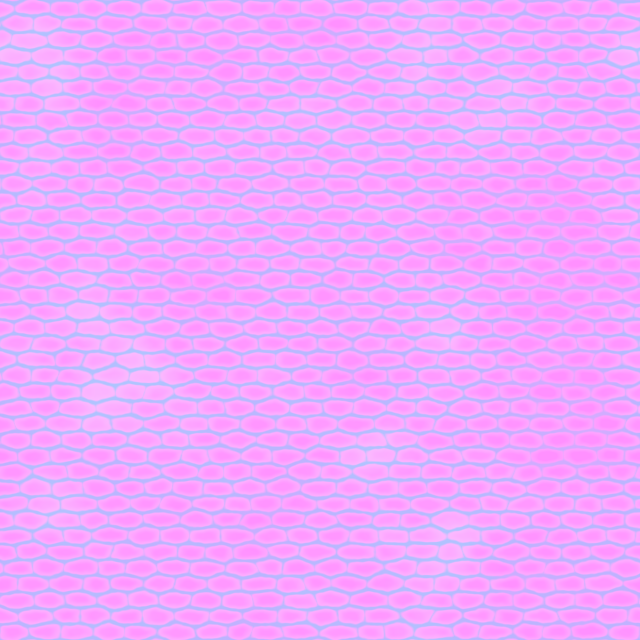
Give the GLSL for this texture map, as a WebGL 1 fragment shader.

```glsl
precision highp float;

// Pink masonry of flat, lens-shaped stones in 40 staggered courses of 20.
// Jittered Voronoi cells give the stones; bed gaps are wide, end joints thin.
// Tiling gradient noise roughens the edges and lays cloudy pale patches on top.

uniform vec2 u_resolution;

const vec2 GRID = vec2(20.0, 40.0);        // stones across, courses down
const vec2 JITTER = vec2(0.44, 0.16);      // site scatter, in cells
const float BED_GAP = 0.085;               // half gap between courses
const float JOINT_GAP = 0.002;             // half gap between stone ends
const float ROUNDING = 18.0;               // higher is sharper corners
const float EDGE_SOFT = 0.06;
const float EDGE_ROUGH = 0.05;
const float RIM_WIDTH = 0.32;
const float WARP = 0.09;
const float CLOUD_FREQ = 4.0;
const vec3 CORE = vec3(1.00, 0.565, 1.00);
const vec3 RIM = vec3(0.995, 0.68, 1.00);
const vec3 PALE = vec3(0.975, 0.76, 1.00);
const vec3 LAVENDER = vec3(0.76, 0.67, 1.00);
const vec3 SKY = vec3(0.67, 0.79, 1.00);

vec2 hash2(vec2 p) {
  vec3 q = fract(vec3(p.xyx) * vec3(0.1031, 0.1030, 0.0973));
  q += dot(q, q.yzx + 33.33);
  return fract((q.xx + q.yz) * q.zy);
}

float cornerSlope(vec2 cell, vec2 offset, vec2 period) {
  float angle = 6.2832 * hash2(mod(cell, period) + 17.0).x;
  return dot(vec2(cos(angle), sin(angle)), offset);
}

// Gradient noise that repeats after period cells, about -0.7 to 0.7.
float gradientNoise(vec2 p, vec2 period) {
  vec2 c = floor(p);
  vec2 f = p - c;
  vec2 u = f * f * f * (f * (f * 6.0 - 15.0) + 10.0);
  vec2 e = vec2(1.0, 0.0);
  float low = mix(cornerSlope(c, f, period), cornerSlope(c + e.xy, f - e.xy, period), u.x);
  float high = mix(cornerSlope(c + e.yx, f - e.yx, period), cornerSlope(c + e.xx, f - e.xx, period), u.x);
  return mix(low, high, u.y);
}

float clouds(vec2 uv) {
  float sum = 0.0;
  float amplitude = 1.0;
  float freq = CLOUD_FREQ;
  for (int i = 0; i < 4; i++) {
    sum += amplitude * gradientNoise(uv * freq, vec2(freq));
    amplitude *= 0.5;
    freq *= 2.0;
  }
  return sum;
}

// Centre of a stone; every second course shifts by half a stone.
vec2 stoneSite(vec2 cell) {
  vec2 scatter = (hash2(mod(cell, GRID)) - 0.5) * JITTER;
  return cell + 0.5 + scatter + vec2(0.5 * mod(cell.y, 2.0), 0.0);
}

vec2 nearestStone(vec2 p) {
  vec2 base = floor(p);
  vec2 best = base;
  float bestDist = 100.0;
  for (int j = -1; j <= 1; j++) {
    for (int i = -2; i <= 2; i++) {
      vec2 cell = base + vec2(float(i), float(j));
      vec2 d = stoneSite(cell) - p;
      float dist = dot(d, d);
      if (dist < bestDist) {
        bestDist = dist;
        best = cell;
      }
    }
  }
  return best;
}

// Rounded distance to the stone edge, positive inside the stone.
float stoneDistance(vec2 p, vec2 stone) {
  vec2 site = stoneSite(stone);
  float sum = 0.0;
  for (int j = -1; j <= 1; j++) {
    for (int i = -2; i <= 2; i++) {
      if (i == 0 && j == 0) continue;
      vec2 other = stoneSite(stone + vec2(float(i), float(j)));
      vec2 n = normalize(other - site);
      float gap = mix(JOINT_GAP, BED_GAP, smoothstep(0.25, 0.8, abs(n.y)));
      float d = dot(0.5 * (site + other) - p, n) - gap;
      sum += exp(-ROUNDING * d);
    }
  }
  return -log(sum) / ROUNDING;
}

void main() {
  vec2 uv = gl_FragCoord.xy / u_resolution;

  // Stones with wavy, worn outlines
  vec2 warp = vec2(gradientNoise(uv * 32.0, vec2(32.0)), gradientNoise(uv * 40.0 + 7.0, vec2(40.0)));
  vec2 p = uv * GRID + WARP * warp;
  vec2 stone = nearestStone(p);
  float edge = stoneDistance(p, stone) + EDGE_ROUGH * gradientNoise(uv * 96.0, vec2(96.0));
  float soft = max(EDGE_SOFT, 0.7 * GRID.y / u_resolution.y);
  float cover = smoothstep(-soft, soft, edge);

  // Pale and deep patches
  float cloud = clouds(uv);
  float pale = smoothstep(0.1, 0.75, cloud);
  float deep = smoothstep(0.05, 0.7, -cloud);

  // Colours: saturated core, lighter rim, blue gaps that fade in deep patches
  float rim = 1.0 - smoothstep(0.0, RIM_WIDTH, edge);
  float tint = hash2(mod(stone, GRID) + 51.0).y - 0.5;
  vec3 face = mix(CORE, RIM, clamp(0.22 + 0.75 * rim + 0.2 * tint - 0.35 * deep, 0.0, 1.0));
  face = mix(face, PALE, 0.75 * pale);
  vec3 mortar = mix(LAVENDER, SKY, clamp(0.4 + 0.7 * cloud, 0.0, 1.0));
  mortar = mix(mortar, RIM, 0.3 * deep);
  gl_FragColor = vec4(mix(mortar, face, cover), 1.0);
}
```
